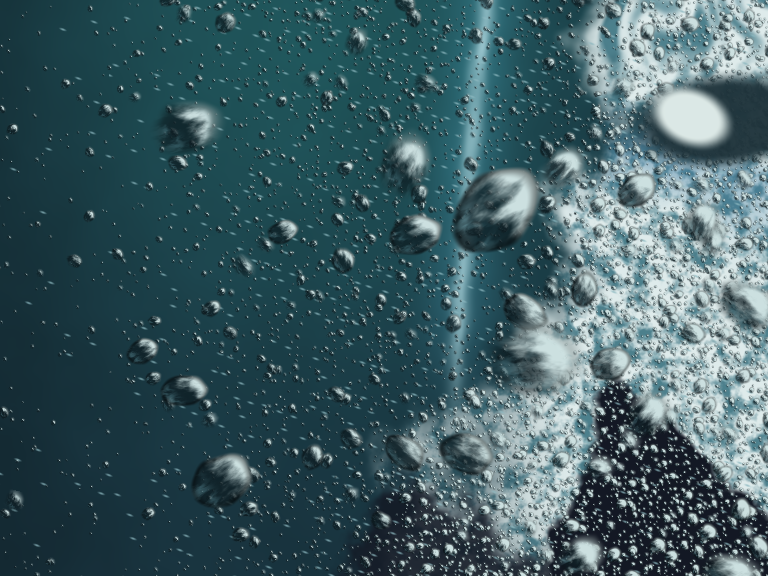
Write a Shadertoy shader that draws this texture.

```glsl
// Air bubbles rising through dark teal water beside a bright wall of foam.

vec2 hash2(vec2 p) {
    p = vec2(dot(p, vec2(127.1, 311.7)), dot(p, vec2(269.5, 183.3)));
    return fract(sin(p) * 43758.5);
}

float noise(vec2 p) {
    vec2 i = floor(p), f = p - i, u = f * f * (3. - 2. * f), o = vec2(0, 1);
    float a = dot(hash2(i) * 2. - 1., f);
    float b = dot(hash2(i + o.yx) * 2. - 1., f - o.yx);
    float c = dot(hash2(i + o) * 2. - 1., f - o);
    float d = dot(hash2(i + 1.) * 2. - 1., f - 1.);
    return mix(mix(a, b, u.x), mix(c, d, u.x), u.y);
}

float fbm(vec2 p) {
    float sum = 0., amp = 1.;
    for (int i = 0; i < 4; i++) {
        sum += amp * noise(p);
        p = mat2(1.6, 1.2, -1.2, 1.6) * p + 3.7;
        amp *= .5;
    }
    return sum;
}

vec2 turn(vec2 v, float a) {
    return mat2(cos(a), -sin(a), sin(a), cos(a)) * v;
}

float ellipse(vec2 q, float radius, float blur) {
    float soft = blur + 1. / (iResolution.y * radius);
    return 1. - smoothstep(1. - soft, 1. + soft, length(q));
}

// Signed distance in x from the foam's left border.
float foamSide(vec2 p) {
    return p.x - mix(.69, .97, smoothstep(.22, .5, p.y)) - .18 * max(p.y - .6, 0.);
}

// Lens-like bubble: dark underside, bright upper right, thin dark rim.
void bubble(inout vec3 color, vec2 v, vec2 radii, float angle, float blur, float glow, float seed) {
    vec2 q = turn(v, angle) / radii;
    if (dot(q, q) > 5.) return;
    q *= 1. + .22 * noise(q * 1.2 + seed);
    float ripple = fbm(q * vec2(1.3, 2.4) + seed * 1.7);
    float facing = dot(v / radii.x, vec2(.75, .6)) + .65 * ripple;
    vec3 body = mix(color * .55, vec3(.07, .15, .18), .55);
    body += vec3(.14, .2, .21) * smoothstep(.1, .5, -facing) * smoothstep(-.2, .3, ripple);
    body = mix(body, vec3(.8, .88, .88), smoothstep(-.15, .75, facing + .45 * glow));
    body *= 1. - .45 * smoothstep(.72, 1., length(q)) * (1. - blur);
    color = mix(color, body, ellipse(q, radii.y, blur));
}

// Deep water, light shaft, foam wall and dark rocks.
vec3 scenery(vec2 p) {
    float cloud = fbm(p * 7.);
    vec2 toGlow = (p - vec2(.55, 1)) / vec2(.55, .6);
    vec3 color = mix(vec3(.095, .195, .24), vec3(.125, .34, .36), exp(-dot(toGlow, toGlow)));
    color *= mix(.8, 1., smoothstep(-.1, .35, p.x)) + .07 * cloud;

    float shaft = p.x - .785 - .06 * p.y * p.y - .012 * noise(p * vec2(8, 14));
    float fade = smoothstep(.2, .5, p.y);
    color += vec3(.06, .12, .14) * exp(-shaft * shaft * 250.) * fade;
    float core = exp(-shaft * shaft * 4500.) * (.75 + .5 * noise(p * vec2(60, 9)));
    color = mix(color, vec3(.66, .82, .85), clamp(core * fade, 0., 1.));

    float foam = smoothstep(-.04, .08, foamSide(p) + .14 * cloud);
    foam *= mix(.5 + .6 * cloud, 1., smoothstep(.8, 1., p.x));
    float streak = noise(vec2(p.x * 30. + 4. * noise(p * 8.), p.y * 9.));
    float grain = mix(fbm(p * 32.), streak * 1.5, smoothstep(.75, .95, p.y));
    vec3 froth = mix(vec3(.3, .5, .55), vec3(.87, .92, .92), smoothstep(-.4, .2, grain + .3 * cloud));
    float blue = smoothstep(0., .5, fbm(p * 5. + 9.)) * smoothstep(.45, .9, p.y);
    froth = mix(froth, vec3(.25, .48, .63), .7 * blue);
    color = mix(color, froth, clamp(foam, 0., 1.));

    float rough = .05 * fbm(p * 14.);
    float right = max(.946 + .36 * p.y - p.x, p.y - min(.33, 1.366 - .95 * p.x));
    float left = max(p.y - .16 + .55 * abs(p.x - .72), .58 + .6 * p.y - p.x);
    float rock = 1. - smoothstep(-.012, .012, right + rough);
    rock = max(rock, .85 - .85 * smoothstep(-.03, .03, left + rough * 1.5));
    return mix(color, vec3(.075, .095, .14), rock);
}

void mainImage(out vec4 fragColor, in vec2 fragCoord) {
    vec2 p = fragCoord / iResolution.y;
    vec3 color = scenery(p);

    // Short drifting flecks in the open water.
    vec2 g = turn(p, -.35) * 38., cell = floor(g), h = hash2(cell + 5.);
    vec2 fleck = (g - cell - .25 - .5 * h) / vec2(.17, .06);
    float amount = step(hash2(cell + 71.).x, .08 + .4 * smoothstep(.1, .7, p.x));
    color = mix(color, vec3(.55, .72, .75), .75 * amount * ellipse(fleck, .0025, .3));

    // Scattered bubbles, from fine spray to larger beads.
    for (int i = 6; i >= 0; i--) {
        float layer = float(i), scale = 13. * pow(1.38, layer), tilt = .3 + layer;
        g = turn(p, tilt) * scale + layer * 7.3;
        cell = floor(g);
        h = hash2(cell + layer * 17.);
        vec2 k = hash2(cell + layer * 31. + 90.);
        float r = mix(.12, .29, k.x * k.x);
        vec2 v = turn(g - cell - .5 - (h - .5) * (1. - 2.6 * r), -tilt) / scale;
        float foam = smoothstep(-.05, .1, foamSide(p - v));
        float density = mix(.05 + .24 * smoothstep(.1, .7, p.x - v.x), .65, foam);
        float blur = h.x > .8 ? .55 : .1;
        if (k.y < density) bubble(color, v, vec2(r, r * .83) / scale, h.y * 3., blur, foam, h.x * 50.);
    }

    // Large bubbles as center, radius and tilt: crisp, then hazy.
    vec4 crisp[12] = vec4[12](
        vec4(.861, .635, .084, .6), vec4(.722, .592, .044, .3), vec4(.911, .458, .04, -.4),
        vec4(.81, .212, .047, -.3), vec4(.248, .39, .028, .4), vec4(.32, .321, .038, .1),
        vec4(.385, .165, .056, .6), vec4(1.106, .67, .036, .5), vec4(1.06, .368, .037, .4),
        vec4(.491, .597, .026, .4), vec4(1.015, .497, .03, 1.4), vec4(.703, .215, .036, -.6));
    for (int i = 0; i < 12; i++) {
        vec4 b = crisp[i];
        bubble(color, p - b.xy, b.z * vec2(1, .74), b.w, .05, .5 * smoothstep(.6, 1.1, b.x), float(i) * 5.3);
    }
    vec4 hazy[10] = vec4[10](
        vec4(.325, .777, .05, .3), vec4(.703, .715, .046, 1.2), vec4(.93, .375, .07, 0),
        vec4(1.3, .47, .045, -.5), vec4(1.125, .28, .038, .8), vec4(.98, .71, .033, .8),
        vec4(1.22, .615, .032, 1.2), vec4(1.008, .034, .036, .5), vec4(1.27, 0, .042, 0),
        vec4(.62, .927, .02, 1.3));
    for (int i = 0; i < 10; i++) {
        vec4 b = hazy[i];
        bubble(color, p - b.xy, b.z * vec2(1, .78), b.w, .35, .8 * smoothstep(.4, 1., b.x), float(i) * 3.1 + 60.);
    }

    // Close, defocused drop at the upper right.
    vec2 drop = turn(p - vec2(1.255, .79), .08);
    color = mix(color, vec3(.12, .2, .23), .96 * ellipse(drop / vec2(.145, .075), .08, .2));
    vec2 spot = turn(p - vec2(1.2, .797), -.4) / vec2(.065, .045);
    color = mix(color, vec3(.86, .91, .9), ellipse(spot, .045, .22));

    fragColor = vec4(clamp(color, 0., 1.), 1);
}
```
